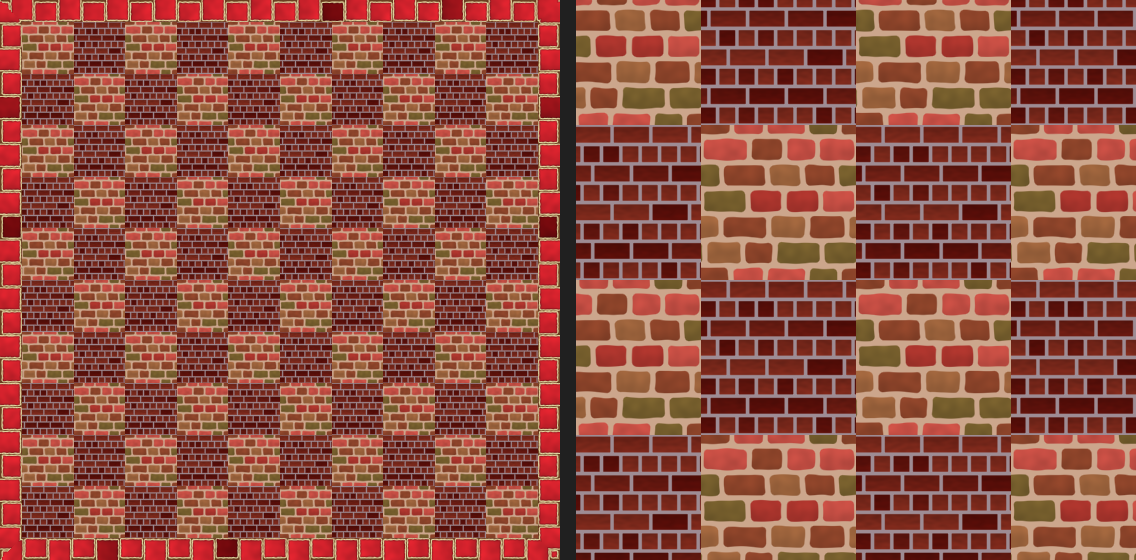
Left, the full canvas; right, a detail of the centre.
A WebGL 2 fragment shader for this pattern:

```glsl
#version 300 es
precision highp float;
// Checkerboard of coarse stone and fine brick tiles inside a red block border.

#define TILES 10.0          // tiles across and down
#define BORDER 0.0391       // border width
#define BLOCK_PITCH 0.0427  // border block spacing
#define BLOCK_LINE 0.0011   // half width of the cream outline
#define STONE_ROWS 6.0
#define STONE_COLS 4.0
#define STONE_GAP 0.0165    // half joint, in tile units
#define FINE_ROWS 8.0
#define FINE_GAP 0.0115     // half joint, in tile units
#define WEAR 0.12           // strength of surface mottling

uniform vec2 u_resolution;
out vec4 fragColor;

// Stone palette: salmon, brown, tan, olive, red
const vec3 STONE[5] = vec3[5](
  vec3(0.76, 0.30, 0.26), vec3(0.54, 0.26, 0.16), vec3(0.60, 0.38, 0.23),
  vec3(0.45, 0.36, 0.17), vec3(0.65, 0.20, 0.17));
// Palette index of each stone, one row per entry from the top
const ivec4 STONE_TINT[6] = ivec4[6](
  ivec4(0, 1, 0, 0), ivec4(1, 2, 1, 3), ivec4(3, 4, 4, 0),
  ivec4(1, 2, 1, 2), ivec4(2, 1, 3, 3), ivec4(0, 0, 3, 1));
const vec3 STONE_JOINT = vec3(0.80, 0.65, 0.55);
const vec3 FINE_JOINT = vec3(0.62, 0.55, 0.58);
const vec3 FINE_BRICK = vec3(0.46, 0.15, 0.10);
const vec3 FINE_DARK = vec3(0.33, 0.05, 0.03);
const vec3 BLOCK_RED = vec3(0.81, 0.13, 0.17);
const vec3 BLOCK_DARK = vec3(0.38, 0.02, 0.03);
const vec3 CREAM = vec3(0.89, 0.85, 0.63);
const vec3 RECESS = vec3(0.42, 0.24, 0.13);

float hash(vec2 p) {
  vec3 q = fract(p.xyx * vec3(0.1031, 0.1030, 0.0973));
  q += dot(q, q.yzx + 33.33);
  return fract((q.x + q.y) * q.z);
}

vec2 gradientAt(vec2 cell) {
  float a = 6.2832 * hash(cell);
  return vec2(cos(a), sin(a));
}

float gradientNoise(vec2 p) {
  vec2 i = floor(p), f = fract(p), u = f * f * (3.0 - 2.0 * f);
  vec2 e = vec2(1.0, 0.0);
  return mix(mix(dot(gradientAt(i), f), dot(gradientAt(i + e), f - e), u.x),
             mix(dot(gradientAt(i + e.yx), f - e.yx),
                 dot(gradientAt(i + 1.0), f - 1.0), u.x), u.y);
}

float roundBox(vec2 p, vec2 halfSize, float r) {
  vec2 q = abs(p) - halfSize + r;
  return length(max(q, 0.0)) + min(max(q.x, q.y), 0.0) - r;
}

float coverage(float d, float px) { return clamp(0.5 - d / (1.3 * px), 0.0, 1.0); }

// Shift of the joint to the left of a stone
float jointShift(float k, float row) {
  return 0.36 * (hash(vec2(mod(k, STONE_COLS) + 3.0, row * 7.0 + 5.0)) - 0.5);
}

// Coarse rounded stones with irregular widths; t runs down from the top left
vec3 stoneTile(vec2 t, float px) {
  vec2 w = t + 0.012 * vec2(gradientNoise(t * 9.0), gradientNoise(t * 9.0 + 40.0));
  float y = fract(w.y - 0.075) * STONE_ROWS, row = floor(y);
  float offset = mod(row, 2.0) * 0.13 + 0.05 * hash(vec2(row, 2.0));
  float x = fract(w.x - offset) * STONE_COLS, k = floor(x);
  if (x < k + jointShift(k, row)) k -= 1.0;
  else if (x > k + 1.0 + jointShift(k + 1.0, row)) k += 1.0;
  float left = k + jointShift(k, row), right = k + 1.0 + jointShift(k + 1.0, row);
  vec2 size = vec2((right - left) / STONE_COLS, 1.0 / STONE_ROWS);
  vec2 local = vec2((x - 0.5 * (left + right)) / STONE_COLS, (y - row - 0.5) / STONE_ROWS);
  float d = roundBox(local, 0.5 * size - STONE_GAP, 0.028);
  vec3 tint = STONE[STONE_TINT[int(row)][int(mod(k, STONE_COLS))]];
  tint *= 1.0 + WEAR * gradientNoise(t * 14.0) - 0.8 * local.y;
  return mix(STONE_JOINT, tint, coverage(d, px));
}

// Fine courses alternating long and short bricks
vec3 fineTile(vec2 t, float px) {
  float y = t.y * FINE_ROWS, row = floor(y), odd = mod(row, 2.0);
  float cols = mix(4.0, 8.0, odd);
  float x = t.x * cols + mix(0.3 + 0.5 * mod(row * 0.5, 2.0), 0.15, odd), k = floor(x);
  vec2 size = 1.0 / vec2(cols, FINE_ROWS);
  vec2 local = (vec2(x - k, y - row) - 0.5) * size;
  float d = roundBox(local, 0.5 * size - FINE_GAP, 0.006);
  float tone = hash(vec2(mod(k, cols), row) + 11.0);
  vec3 brick = mix(FINE_BRICK, FINE_DARK, smoothstep(0.45, 0.95, tone));
  brick *= 1.0 + WEAR * gradientNoise(t * vec2(18.0, 40.0)) + 2.0 * local.y;
  return mix(FINE_JOINT, brick, coverage(d, px));
}

// Staggered red blocks; s runs along an edge, depth runs inward
vec3 borderBlocks(float s, float depth, vec2 p, float px) {
  float id = floor(s / BLOCK_PITCH), odd = mod(id, 2.0);
  float x = (fract(s / BLOCK_PITCH) - 0.5) * BLOCK_PITCH;
  float inner = mix(0.0365, BORDER - 0.0008, odd), outer = mix(-0.01, 0.004, odd);
  vec2 halfSize = vec2(0.5 * BLOCK_PITCH - 0.0016, 0.5 * (inner - outer));
  float d = roundBox(vec2(x, depth - 0.5 * (inner + outer)), halfSize, 0.003);
  d += 0.0012 * gradientNoise(p * 210.0);
  float dark = id == 9.0 ? 0.85 : id == 4.0 ? 0.5 : 0.0;
  vec3 red = mix(BLOCK_RED, BLOCK_DARK, dark);
  red *= 1.0 + WEAR * gradientNoise(p * 70.0) - 5.0 * x;
  red *= 1.0 - 0.35 * smoothstep(-0.005, 0.0, d);
  vec3 col = mix(RECESS, red, coverage(d, px));
  return mix(col, CREAM, coverage(abs(d) - BLOCK_LINE, px));
}

void main() {
  vec2 p = gl_FragCoord.xy / u_resolution;
  float px = 1.0 / min(u_resolution.x, u_resolution.y);
  float span = 1.0 - 2.0 * BORDER;

  // Checkerboard field
  vec2 grid = (p - BORDER) / span * TILES, cell = floor(grid);
  vec2 t = vec2(fract(grid.x), 1.0 - fract(grid.y));
  float tilePx = px * TILES / span;
  vec3 col = mod(cell.x + cell.y, 2.0) < 0.5 ? fineTile(t, tilePx) : stoneTile(t, tilePx);

  // Border along the nearest edge
  vec2 edge = min(p, 1.0 - p);
  float depth = min(edge.x, edge.y);
  float s = edge.x < edge.y ? 1.0 - p.y : (p.y < 0.5 ? p.x : 1.0 - p.x);
  col = mix(col, borderBlocks(s, depth, p, px), coverage(depth - BORDER, px));
  fragColor = vec4(clamp(col, 0.0, 1.0), 1.0);
}
```
